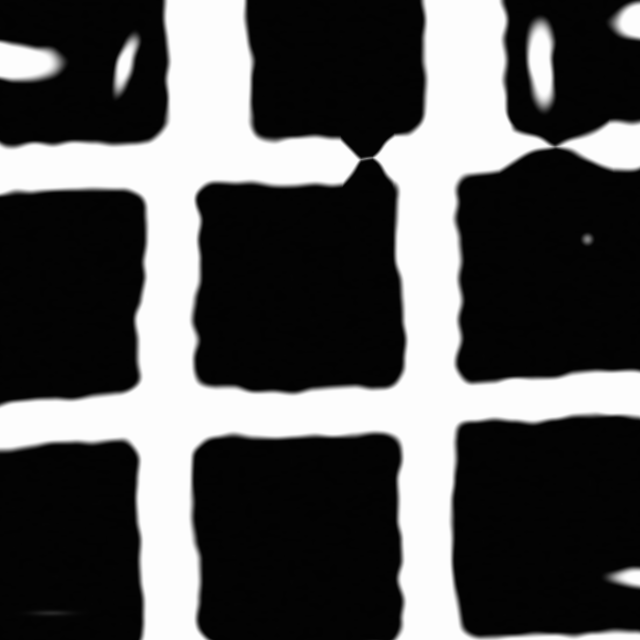
Write a WebGL 1 fragment shader that draws this pattern.

```glsl
precision highp float;
// Three by three rough black blocks parted by white lanes, some cut off by the canvas.
// Rounded boxes on a tilted, noise-warped lattice; the top row is shifted right,
// torn open by slits and nicks, and pinched against the row below.

uniform vec2 u_resolution;

const vec3 INK = vec3(0.008);
const vec3 PAPER = vec3(0.993);
const vec2 PERIOD = vec2(0.406, 0.399);      // lattice spacing, about 2.5 repeats each way
const vec2 LANE_ORIGIN = vec2(0.264, 0.357); // one crossing of lane centres
const vec2 LANE_HALF = vec2(0.043, 0.036);   // half widths: upright, level
const float LANE_TILT = 0.045;               // rise of the level lanes
const float TOP_START = 0.757;               // height of the lane under the top row
const float TOP_SHIFT = 0.060;
const float TOP_WIDEN = 0.022;
const float CORNER = 0.030;
const float SOFTNESS = 0.0065;
const float SWAY = 0.020;                    // slow bend of the edges
const float RAGGED = 0.009;                  // fine roughness of the edges
const vec2 BRIDGE = vec2(0.573, 0.299);      // first pinch and step to the next
const vec2 SLIT_MIDDLE = vec2(0.523, 0.898); // slits lie on both sides of this
const float SLIT_REACH = 0.327;

float hash(vec2 p) {
  return fract(sin(dot(p, vec2(127.1, 311.7))) * 43758.5453);
}

float noise(vec2 p) {
  vec2 i = floor(p);
  vec2 f = fract(p);
  f = f * f * (3.0 - 2.0 * f);
  float low = mix(hash(i), hash(i + vec2(1.0, 0.0)), f.x);
  float high = mix(hash(i + vec2(0.0, 1.0)), hash(i + 1.0), f.x);
  return mix(low, high, f.y);
}

vec2 wobble(vec2 p, float frequency) {
  return vec2(noise(p * frequency), noise(p * frequency + 47.3)) - 0.5;
}

// Approximate signed distance to an ellipse
float ellipse(vec2 p, vec2 radius) {
  return (length(p / radius) - 1.0) * min(radius.x, radius.y);
}

// Negative inside the blocks
float blocks(vec2 p) {
  p.y -= LANE_TILT * (p.x - 0.5);
  float top = smoothstep(TOP_START - 0.02, TOP_START + 0.035, p.y);
  vec2 halfWidth = LANE_HALF + vec2(TOP_WIDEN * top, 0.0);

  // Pinch the lane under the top row; the first pinch closes fully
  float upper = step(TOP_START - 0.5 * PERIOD.y, p.y);
  for (int i = 0; i < 2; i++) {
    float k = float(i);
    float away = abs(p.x - BRIDGE.x - BRIDGE.y * k);
    float opening = clamp((away - 0.009 + 0.008 * k) / (0.035 + 0.05 * k), 0.0, 1.0);
    halfWidth.y *= mix(1.0, opening, upper);
  }

  p.x -= TOP_SHIFT * top;
  vec2 toLane = abs(mod(p - LANE_ORIGIN + 0.5 * PERIOD, PERIOD) - 0.5 * PERIOD);
  vec2 q = CORNER - (toLane - halfWidth);
  return length(max(q, 0.0)) + min(max(q.x, q.y), 0.0) - CORNER;
}

// Negative inside the white wear
float tears(vec2 p) {
  // Nicks eaten in from the sides
  float d = ellipse(p - vec2(0.0, 0.906), vec2(0.090, 0.032));
  for (int i = 0; i < 2; i++) {
    float k = float(i);
    vec2 nick = vec2(1.005, 0.095 + 0.88 * k);
    d = min(d, ellipse(p - nick, vec2(0.050, 0.013 + 0.016 * k)));
  }

  // Slanted slits in the outer top blocks, the right one larger
  for (int i = 0; i < 2; i++) {
    float k = float(i);
    vec2 q = p - SLIT_MIDDLE - vec2(SLIT_REACH * (2.0 * k - 1.0), 0.0);
    q.x -= mix(0.3, -0.1, k) * q.y;
    d = min(d, ellipse(q, mix(vec2(0.012, 0.036), vec2(0.021, 0.060), k)));
  }
  return d;
}

void main() {
  vec2 uv = gl_FragCoord.xy / u_resolution;
  vec2 p = uv + SWAY * wobble(uv, 8.0) + RAGGED * wobble(uv, 32.0);

  float d = max(blocks(p), -tears(p));
  float white = smoothstep(-SOFTNESS, SOFTNESS, d);

  // Faint rubbed marks inside the ink
  float speck = 0.5 * (1.0 - smoothstep(0.0, 0.013, length(uv - vec2(0.918, 0.626))));
  float smear = 0.14 * exp(-dot((uv - vec2(0.08, 0.042)) / vec2(0.03, 0.004),
                                (uv - vec2(0.08, 0.042)) / vec2(0.03, 0.004)));
  float grain = 0.006 * noise(uv * vec2(90.0, 160.0));

  vec3 ink = INK + grain + speck + smear;
  gl_FragColor = vec4(mix(ink, PAPER, white), 1.0);
}
```
